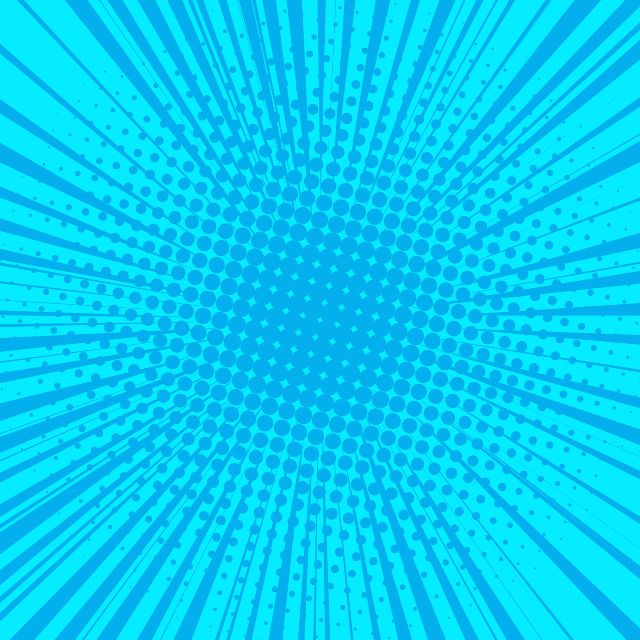
This background is drawn by a Shadertoy shader. Its source:

```glsl
// Comic burst: tapered blue rays and a tilted halftone disc on cyan.

const vec3 CYAN = vec3(0.02, 0.92, 1.0);
const vec3 BLUE = vec3(0.01, 0.69, 0.93);
const float TAU = 6.283185;
const float RAY_COUNT = 69.0;

// Cosine and sine strengths of the waves that bunch and spread the rays
const vec2 SPACING_WAVES[7] = vec2[7](
    vec2(-0.22, -0.88), vec2(-0.31, -0.56), vec2(0.18, 0.16), vec2(-0.08, 0.06),
    vec2(0.13, 0.01), vec2(0.22, 0.04), vec2(-0.13, 0.06));

// Sine-free hash: two random values from a cell index and a seed
vec2 hash2(float index, float seed) {
    vec3 q = fract(vec3(index, seed, index + seed) * vec3(0.1031, 0.1030, 0.0973));
    q += dot(q, q.yzx + 33.33);
    return fract((q.xx + q.yz) * q.zy);
}

// Coverage of a shape from its signed depth (positive inside)
float coverage(float depth, float pixel) {
    return smoothstep(-pixel, pixel, depth);
}

// Ray number at an angle (x) and rays per radian there (y)
vec2 raySpacing(float angle) {
    float perRadian = RAY_COUNT / TAU;
    vec2 spacing = vec2(angle * perRadian - 0.135, perRadian);
    for (int i = 0; i < 7; i++) {
        float k = float(i + 1);
        vec2 wave = vec2(cos(k * angle), sin(k * angle));
        spacing.x += dot(SPACING_WAVES[i], wave);
        spacing.y += k * dot(SPACING_WAVES[i], vec2(-wave.y, wave.x));
    }
    return spacing;
}

// One ring of wedges, each growing outward from its own apex;
// widths holds the least and greatest half width at radius 0.5,
// and a wedge with a negative width stays hidden
float rays(float radius, vec2 spacing, float count, vec2 widths, float jitter,
           float seed, float pixel) {
    float cell = spacing.x + 0.5;
    float index = mod(floor(cell), count);
    vec2 place = hash2(index, seed);
    vec2 size = hash2(index, seed + 17.0);

    float offset = fract(cell) - 0.5 - (place.x - 0.5) * jitter;
    float across = abs(offset) / spacing.y * radius;
    float apex = mix(0.12, 0.22, place.y);
    float halfWidth = mix(widths.x, widths.y, size.x) * (radius - apex) / (0.5 - apex);
    return coverage(halfWidth - across, pixel) * step(apex, radius);
}

// Halftone grid, with dots shrinking away from the centre
float halftone(vec2 p, float pitch, float tilt, float pixel) {
    float c = cos(tilt), s = sin(tilt);
    vec2 q = mat2(c, s, -s, c) * p;
    vec2 middle = (floor(q / pitch) + 0.5) * pitch;
    float away = length(middle);
    float dotRadius = 0.0164 - 0.0145 * away - 0.029 * away * away;
    return coverage(dotRadius - length(q - middle), pixel) * step(0.0, dotRadius);
}

void mainImage(out vec4 fragColor, in vec2 fragCoord) {
    float scale = min(iResolution.x, iResolution.y);
    vec2 p = (fragCoord - 0.5 * iResolution.xy) / scale;
    float pixel = 0.5 / scale;

    // Broad rays, a few thin streaks between them, then the dots
    float radius = length(p);
    vec2 spacing = raySpacing(atan(p.y, p.x + 1e-6));
    float ink = rays(radius, spacing, RAY_COUNT, vec2(0.0015, 0.0125), 0.05, 3.0, pixel);
    ink = max(ink, rays(radius, 2.0 * spacing, 2.0 * RAY_COUNT, vec2(-0.004, 0.003),
                        0.6, 41.0, pixel));
    ink = max(ink, halftone(p, 0.0274, radians(15.0), pixel));

    fragColor = vec4(mix(CYAN, BLUE, ink), 1.0);
}
```
